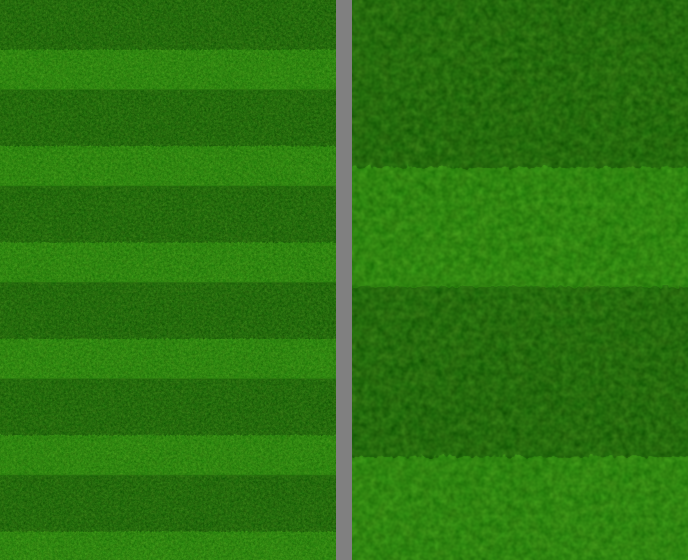
Left: the whole. Right: its middle third, enlarged.
Reproduce this texture procedurally as a Shadertoy shader.

```glsl
// Mown lawn: level light and dark green stripes with a fine grass grain.

#define STRIPE_PERIOD 0.1721  // light + dark stripe, in canvas heights
#define LIGHT_WIDTH   0.0710  // height of one light stripe
#define FIRST_CENTRE  0.1243  // top edge to centre of first light stripe
#define EDGE_WOBBLE   0.0006  // raggedness of the stripe borders
#define GRAIN_SCALE   190.0   // grass tufts per canvas height
#define GRAIN_AMOUNT  0.027   // contrast of the tufts
#define PATCH_AMOUNT  0.010   // contrast of the broad mottling
#define DARK_GREEN    vec3(0.146, 0.420, 0.050)
#define LIGHT_GREEN   vec3(0.189, 0.525, 0.065)

// Integer hash giving a unit gradient for a lattice point
vec2 latticeGradient(vec2 cell) {
    uvec2 q = uvec2(ivec2(cell) + 4096);
    uint h = q.x * 73856093u ^ q.y * 19349663u;
    h = (h ^ (h >> 16)) * 73244475u;
    h = (h ^ (h >> 15)) * 73244475u;
    h ^= h >> 16;
    float angle = float(h & 65535u) * 6.28319 / 65536.0;
    return vec2(cos(angle), sin(angle));
}

float gradientNoise(vec2 p) {
    vec2 cell = floor(p), f = p - cell;
    vec2 u = f * f * f * (f * (f * 6.0 - 15.0) + 10.0);
    vec2 e = vec2(0.0, 1.0);
    float a = dot(latticeGradient(cell), f);
    float b = dot(latticeGradient(cell + e.yx), f - e.yx);
    float c = dot(latticeGradient(cell + e.xy), f - e.xy);
    float d = dot(latticeGradient(cell + e.yy), f - e.yy);
    return mix(mix(a, b, u.x), mix(c, d, u.x), u.y);
}

// Rotated octaves, scaled to a deviation of about one
float grassGrain(vec2 p) {
    const mat2 turn = mat2(0.8, 0.6, -0.6, 0.8);
    float sum = 0.0, weight = 1.0;
    for (int i = 0; i < 3; i++) {
        p = turn * p + 17.3;
        sum += weight * gradientNoise(p);
        p *= 1.57;
        weight *= 0.8;
    }
    return sum * 2.8;
}

// 1 inside a light stripe, 0 inside a dark one
float lightStripe(float depth, float softness) {
    float t = (depth - FIRST_CENTRE) / STRIPE_PERIOD;
    float fromCentre = abs(fract(t + 0.5) - 0.5) * STRIPE_PERIOD;
    return smoothstep(-softness, softness, 0.5 * LIGHT_WIDTH - fromCentre);
}

void mainImage(out vec4 fragColor, in vec2 fragCoord) {
    vec2 p = fragCoord / iResolution.y;

    // Tufts, a separate warm-cool drift, and broad mottling
    float grain = grassGrain(p * GRAIN_SCALE);
    float warmth = grassGrain(p * GRAIN_SCALE * 0.6 + 311.0);
    float patches = gradientNoise(p * 14.0 + 5.7) + gradientNoise(p * 37.0 + 91.3);

    // Mown stripes, measured down from the top
    float stripe = lightStripe(1.0 - p.y + grain * EDGE_WOBBLE, 0.8 / iResolution.y);
    vec3 color = mix(DARK_GREEN, LIGHT_GREEN, stripe);

    // Shading of the blades
    color += GRAIN_AMOUNT * grain * vec3(0.75, 1.0, 0.4);
    color += GRAIN_AMOUNT * 0.35 * warmth * vec3(1.0, 0.2, 0.3);
    color += PATCH_AMOUNT * patches * vec3(0.8, 1.0, 0.3);

    fragColor = vec4(clamp(color, 0.0, 1.0), 1.0);
}
```
